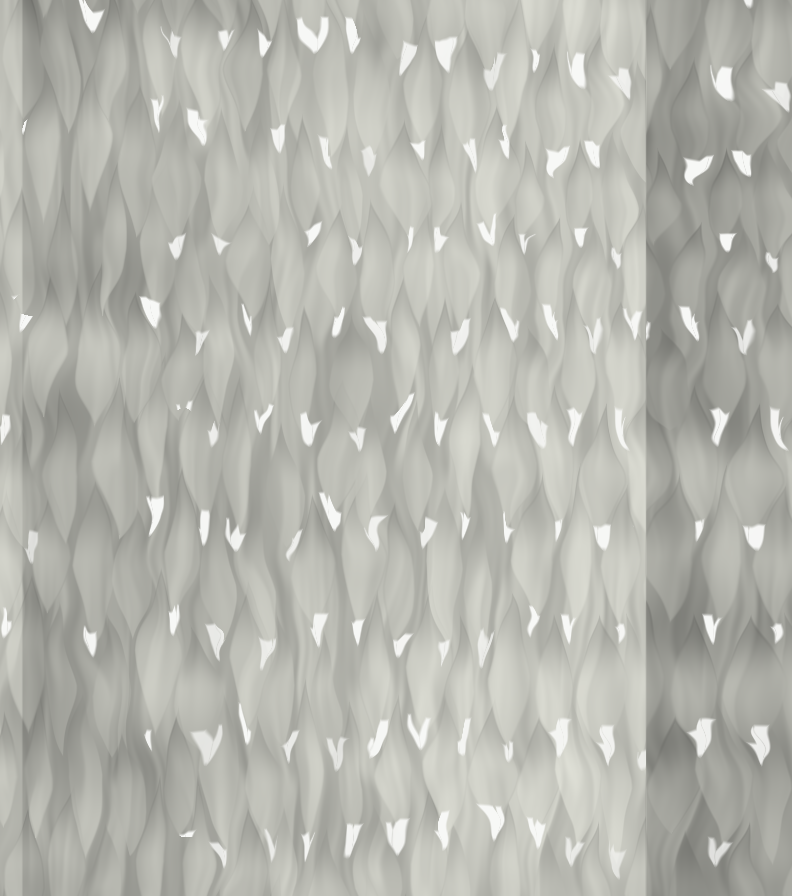
This texture is drawn by a Shadertoy shader. Its source:

```glsl
// Pale grey fabric of overlapping pointed leaves with white glints, in three vertical panels
#define COLUMN 0.0495
#define WIDE_COLUMN 0.062
#define ROW 0.115
#define LEFT_EDGE 0.025
#define RIGHT_EDGE 0.721
#define LEAF_LENGTH 1.55
#define LEAF_WIDTH 0.5
#define GLINT_HEIGHT 0.42
#define GLINT_WIDTH 0.33
#define TINT vec3(1.0, 1.004, 0.962)
#define WHITE vec3(0.97, 0.972, 0.965)

float hash(vec2 p) {
    vec3 q = fract(vec3(p.xyx) * 0.1031);
    q += dot(q, q.yzx + 33.33);
    return fract((q.x + q.y) * q.z);
}

float noise(vec2 p) {
    vec2 i = floor(p), f = fract(p);
    f = f * f * (3.0 - 2.0 * f);
    return mix(mix(hash(i), hash(i + vec2(1, 0)), f.x),
               mix(hash(i + vec2(0, 1)), hash(i + vec2(1, 1)), f.x), f.y);
}

// Brightness of the three panels, each a horizontal gradient
float panelTone(float x) {
    float middle = mix(0.685, 0.81, smoothstep(0.0, 0.68, x));
    float right = mix(0.655, 0.70, smoothstep(RIGHT_EDGE, 0.88, x));
    float tone = mix(0.78, middle, smoothstep(-0.0015, 0.0015, x - LEFT_EDGE));
    return mix(tone, right, smoothstep(-0.0015, 0.0015, x - RIGHT_EDGE));
}

// Chance of a glint: rare on the left of the middle and right panels
float glintChance(float x) {
    float middle = mix(0.12, 0.95, smoothstep(0.13, 0.21, x));
    if (x < LEFT_EDGE) return 0.9;
    return x < RIGHT_EDGE ? middle : 0.9 * step(RIGHT_EDGE + 0.035, x);
}

// Half width of a leaf, t from the lower tip to the top; bend moves the widest part
float leafProfile(float t, float bend) {
    t = pow(clamp(t, 0.0, 1.0), mix(0.65, 1.0, bend));
    float kite = 1.0 - abs(2.0 * t - 1.0);
    return LEAF_WIDTH * mix(kite, pow(max(sin(3.14159 * t), 0.0), 1.3), 0.65);
}

// Ragged, notched wedge that points down; q starts at its lower point
float glintShape(vec2 q, vec2 id) {
    float side = smoothstep(-0.06, 0.06, q.x);
    float h = q.y / GLINT_HEIGHT;
    float reach = GLINT_WIDTH * mix(mix(0.4, 1.1, hash(id + 3.0)), mix(0.4, 1.1, hash(id + 7.0)), side);
    float outer = reach * pow(clamp(h, 0.0, 1.0), 0.6) - abs(q.x);
    float notch = abs(q.x - 0.2 * (hash(id + 11.0) - 0.5))
                - 0.3 * max(h - mix(0.3, 1.0, hash(id + 13.0)), 0.0) + 0.03;
    float top = mix(mix(0.4, 1.0, hash(id + 23.0)), mix(0.4, 1.0, hash(id + 27.0)), side) - h;
    float shape = min(min(outer, notch), min(top * 0.6, h * 0.4));
    return smoothstep(-0.01, 0.05, shape);
}

void mainImage(out vec4 fragColor, in vec2 fragCoord) {
    vec2 uv = fragCoord / iResolution.y;
    float tone = panelTone(uv.x);
    float column = uv.x > RIGHT_EDGE ? WIDE_COLUMN : COLUMN;

    // Grid of leaves; the upper rows sag to the right
    float sag = 0.10 * uv.x * smoothstep(0.55, 0.95, uv.y);
    vec2 grid = vec2(uv.x / column, (uv.y + sag) / ROW + 0.5) + 20.0;
    grid.x += 0.3 * (noise(grid * vec2(1.2, 2.4)) - 0.5);
    grid.y += 0.2 * (noise(grid * vec2(1.5, 1.0) + 50.0) - 0.5);

    // Upright blades with crisp sides, and finer streaks
    vec2 slant = vec2(grid.x + 0.5 * noise(grid * vec2(0.9, 1.3) + 7.0), grid.y);
    float blade = smoothstep(0.36, 0.64, noise(slant * vec2(3.6, 0.95))) - 0.5;
    float streak = noise(slant * vec2(8.0, 1.2) + 30.0) - 0.5;
    float shade = tone - 0.06 + 0.075 * blade + 0.07 * streak;
    float glint = 0.0;

    // Leaves, lower rows first, so that upper tips overlap them
    for (int j = -2; j <= 1; j++) {
        float row = floor(grid.y) + float(j);
        float offset = 0.5 * mod(row, 2.0);
        for (int i = -1; i <= 1; i++) {
            vec2 id = vec2(floor(grid.x - offset) + float(i), row);
            float r1 = hash(id), r2 = hash(id + 31.7), r3 = hash(id + 67.3);
            vec2 tip = id + vec2(offset + 0.5 + 0.26 * (r1 - 0.5), 0.34 * (r2 - 0.5));
            vec2 q = grid - tip;
            float t = q.y / (LEAF_LENGTH * mix(0.8, 1.1, r3));
            float x = q.x - 0.34 * (r2 - 0.5) * q.y;
            float bend = x < 0.0 ? r3 : fract(r3 * 7.0);
            float inside = leafProfile(t, bend) * mix(0.66, 1.12, r1) - abs(x);

            // Leaf body: dark under the row above, one side dimmer, faint rim
            float body = tone + 0.022 + 0.06 * (r3 - 0.5) + 0.03 * blade + 0.025 * streak;
            body -= 0.135 * smoothstep(0.48, 0.88, t);
            body -= 0.05 * smoothstep(-0.04, 0.3, x * sign(r1 - 0.5));
            body -= 0.04 * (1.0 - smoothstep(0.02, 0.08, inside)) * step(0.35, r2);
            shade = mix(shade, body, mix(0.7, 0.95, r2) * smoothstep(0.0, 0.05, inside));

            // Glint around the tip
            vec2 g = q + vec2(0.24 * (r3 - 0.5), 0.14);
            g.x += 0.16 * (noise(grid * vec2(4.0, 6.0)) - 0.5) + 0.6 * (r1 - 0.5) * g.y;
            float lit = step(hash(id + 91.1), glintChance(uv.x - q.x * column));
            glint = max(glint, lit * mix(0.6, 1.1, sqrt(r2)) * glintShape(g, id));
        }
    }

    // Broad cloudy shadows, stronger in the darker panels
    float cloud = noise(uv * vec2(5.0, 13.0) + 9.0) - 0.5;
    shade += cloud * mix(0.13, 0.05, smoothstep(0.67, 0.8, tone));

    vec3 color = mix(shade * TINT, WHITE, clamp(glint, 0.0, 1.0));
    fragColor = vec4(color, 1.0);
}
```
